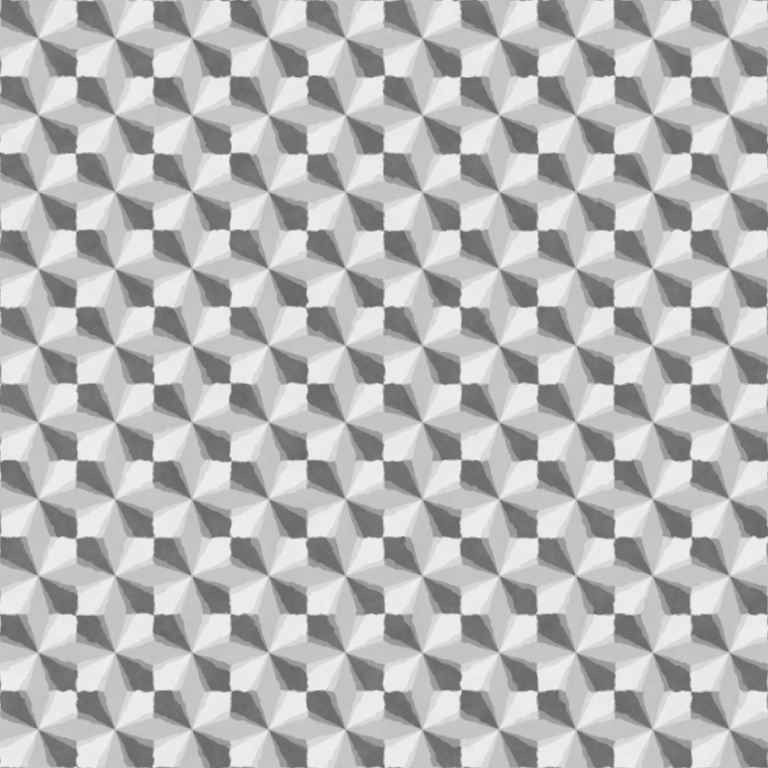
Write a three.js fragment shader that draws this pattern.

```glsl
// Ten by ten grey tiles, each a four-armed star with dark and white kites
// in opposite quadrants. Facets are split by slopes from the tile centre;
// noise roughens their edges and mottles the paint.
varying vec2 vUv;

const float TILES = 10.0;
const float ARM_SLOPE = 0.30;    // edge of the star arm
const float KITE_SLOPE = 0.51;   // edge of the full-strength kite
const float SOFT = 0.035;        // edge blur, in half tiles
const vec3 WHITE = vec3(0.92);
const vec3 ARM = vec3(0.77);
const vec3 DARK = vec3(0.435, 0.44, 0.445);

float hash(vec2 p) {
  vec3 q = fract(vec3(p.xyx) * 0.1031);
  q += dot(q, q.yzx + 33.33);
  return fract((q.x + q.y) * q.z);
}

float noise(vec2 p) {
  vec2 i = floor(p);
  vec2 f = fract(p);
  f = f * f * (3.0 - 2.0 * f);
  float low = mix(hash(i), hash(i + vec2(1.0, 0.0)), f.x);
  float high = mix(hash(i + vec2(0.0, 1.0)), hash(i + 1.0), f.x);
  return mix(low, high, f.y);
}

// Layered noise centred on zero
float fbm(vec2 p) {
  float sum = 0.0;
  float weight = 0.5;
  for (int k = 0; k < 3; k++) {
    sum += weight * (noise(p) - 0.5);
    p = p * 2.03 + 17.1;
    weight *= 0.5;
  }
  return sum;
}

// Position in a tile, from -1 to 1 on both axes
vec2 tileCoord(vec2 p) {
  return 2.0 * fract(p) - 1.0;
}

// Torn-edge displacement, fading out at the tile centre
vec2 roughen(vec2 p) {
  float fade = smoothstep(0.05, 0.8, length(tileCoord(p)));
  vec2 shift = vec2(fbm(p * 11.0 + 40.0), fbm(p * 11.0 + 90.0));
  return p + 0.06 * fade * shift;
}

// Coverage of the region steeper than a slope from both axes
float kiteMask(vec2 q, float slope, float wobble) {
  vec2 a = abs(q);
  float near = min(a.x, a.y);
  float far = max(a.x, a.y);
  float d = (near - slope * far) / sqrt(1.0 + slope * slope);
  return smoothstep(-SOFT, SOFT, d + wobble * far);
}

// Sign of each coordinate, eased at the centre and the tile border
vec2 softSign(vec2 q) {
  return clamp(q / SOFT, -1.0, 1.0) * clamp((1.0 - abs(q)) / SOFT, 0.0, 1.0);
}

void main() {
  vec2 p = vUv * TILES;
  vec2 q = tileCoord(roughen(p));

  // Opposite quadrants share a tone
  vec2 side = softSign(q);
  float lightness = 0.5 + 0.5 * side.x * side.y;
  vec3 kite = mix(DARK, WHITE, lightness);

  // Half-strength strips flank each kite
  float outer = kiteMask(q, ARM_SLOPE, 0.04 * fbm(p * 9.0 + 5.0));
  float inner = kiteMask(q, KITE_SLOPE, 0.12 * fbm(p * 9.0 + 60.0));
  vec3 color = mix(ARM, kite, 0.5 * (outer + inner));

  // Washed paint blotches and fine paper grain
  float darkPaint = inner * (1.0 - lightness);
  color += mix(0.03, 0.09, darkPaint) * fbm(p * 3.5 + 120.0);
  color += mix(0.025, 0.05, darkPaint) * fbm(p * 16.0 + 200.0);

  gl_FragColor = vec4(clamp(color, 0.0, 1.0), 1.0);
}
```
